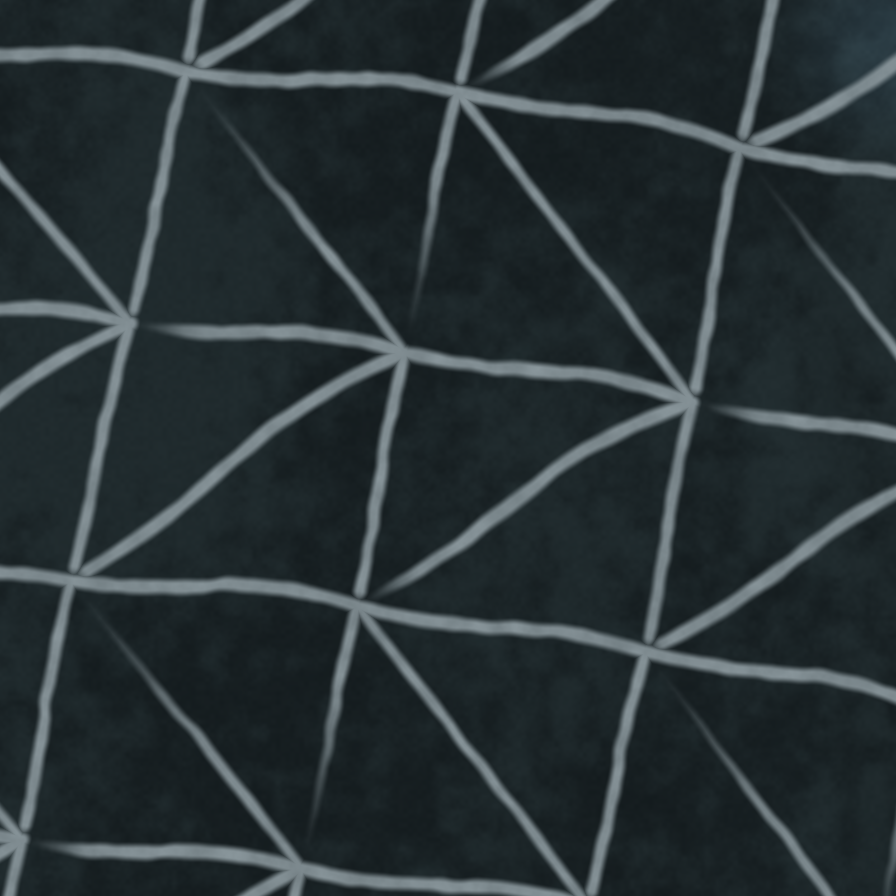
Write a WebGL 2 fragment shader that draws this pattern.

```glsl
#version 300 es
precision highp float;

uniform vec2 u_resolution;
out vec4 fragColor;

// Cloth and chalk colours
const vec3 CLOTH_DARK = vec3(0.085, 0.115, 0.125);
const vec3 CLOTH_LIGHT = vec3(0.125, 0.167, 0.178);
const vec3 CORNER_SHEEN = vec3(0.06, 0.09, 0.11);
const vec3 CHALK = vec3(0.525, 0.575, 0.595);

// Lattice of nodes, in canvas units
const vec2 ORIGIN = vec2(0.458, 0.607);
const vec2 ACROSS = vec2(0.315, -0.040);
const vec2 DOWN = vec2(-0.058, -0.286);
const float NODE_JITTER = 0.014;
const float SAG = 0.10;

// Stroke shape
const float WIDE = 0.0074;
const float MEDIUM = 0.0064;
const float NARROW = 0.0057;
const float EDGE_SOFTNESS = 0.0046;
const float WOBBLE = 0.0035;
const float SWAY = 0.013;
const float PI = 3.14159;

float hash(vec2 p) {
    vec3 q = fract(p.xyx * vec3(0.1031, 0.1030, 0.0973));
    q += dot(q, q.yzx + 33.33);
    return fract((q.x + q.y) * q.z);
}

float noise(vec2 p) {
    vec2 i = floor(p), f = fract(p);
    f = f * f * (3.0 - 2.0 * f);
    return mix(mix(hash(i), hash(i + vec2(1, 0)), f.x),
               mix(hash(i + vec2(0, 1)), hash(i + vec2(1, 1)), f.x), f.y);
}

float fbm(vec2 p) {
    float sum = 0.0, amplitude = 0.5;
    for (int k = 0; k < 4; k++) {
        sum += amplitude * noise(p);
        p = p * 2.03 + 17.0;
        amplitude *= 0.5;
    }
    return sum / 0.9375;
}

vec2 node(vec2 id) {
    vec2 jitter = vec2(hash(id + 41.0), hash(id + 87.0)) - 0.5;
    return ORIGIN + ACROSS * id.x + DOWN * id.y + NODE_JITTER * jitter;
}

// Swaying chalk line from a to b that thins out towards a over fadeLength
float stroke(vec2 p, vec2 a, vec2 b, float halfWidth, float sway, float fadeLength, float seed) {
    vec2 ab = b - a;
    float t = clamp(dot(p - a, ab) / dot(ab, ab), 0.0, 1.0);
    vec2 side = normalize(vec2(-ab.y, ab.x));
    float bend = sway * ((seed - 0.25) * sin(PI * t) - 0.55 * sin(2.0 * PI * t));
    bend += WOBBLE * (noise(vec2(t * 13.0, seed * 90.0)) - 0.5) * sin(PI * t);
    float d = length(p - a - ab * t - side * bend);
    float presence = fadeLength > 0.0 ? smoothstep(0.0, fadeLength, t) : 1.0;
    float w = halfWidth * mix(0.4, 1.0, presence);
    w *= 0.88 + 0.24 * noise(vec2(t * 18.0, seed * 60.0));
    return presence * (1.0 - smoothstep(w - EDGE_SOFTNESS, w + EDGE_SOFTNESS, d));
}

// Row, column and diagonal strokes that belong to one cell
float cellStrokes(vec2 p, vec2 id) {
    vec2 a = node(id), b = node(id + vec2(1, 0));
    vec2 c = node(id + vec2(0, 1)), d = node(id + vec2(1, 1));
    bool oddColumn = mod(id.x, 2.0) > 0.5;
    bool oddRow = mod(id.y, 2.0) > 0.5;
    float seed = hash(id + 13.0);

    float rowFade = oddColumn && !oddRow ? 0.28 : 0.0;
    float columnFade = !oddColumn && oddRow ? 0.75 : 0.06;
    float ink = stroke(p, a, b, WIDE, SWAY * 0.8, rowFade, seed);
    ink = max(ink, stroke(p, c, a, MEDIUM, SWAY * 0.25, columnFade, seed));

    // Diagonals change direction on every other row
    float diagonal = oddRow
        ? stroke(p, a, d, NARROW, SWAY * 0.1, oddColumn ? 0.65 : 0.0, seed)
        : stroke(p, c, b, WIDE, SWAY * 1.2, oddColumn ? 0.05 : 0.2, seed);
    return max(ink, diagonal);
}

vec3 cloth(vec2 p) {
    float shade = 0.6 * fbm(p * vec2(5.0, 3.5) + 5.0) + 0.4 * fbm(p * 38.0);
    vec3 colour = mix(CLOTH_DARK, CLOTH_LIGHT, smoothstep(0.28, 0.64, shade));
    // Soft folds and a lit corner
    float fold = noise(vec2(p.x * 12.0 + p.y * 3.0, p.y * 2.0)) - 0.5;
    colour *= 1.0 + 0.12 * fold * smoothstep(0.3, 1.0, p.x);
    colour += CORNER_SHEEN * smoothstep(0.17, 0.0, length(p - vec2(1.0, 0.96)));
    return colour + 0.012 * (noise(p * 190.0) - 0.5);
}

void main() {
    vec2 p = gl_FragCoord.xy / min(u_resolution.x, u_resolution.y);
    vec2 q = p;
    q.y += SAG * (p.x - ORIGIN.x) * (p.x - ORIGIN.x);

    vec2 cell = floor(inverse(mat2(ACROSS, DOWN)) * (q - ORIGIN));
    float ink = 0.0;
    for (int y = -1; y <= 1; y++)
        for (int x = -1; x <= 1; x++)
            ink = max(ink, cellStrokes(q, cell + vec2(x, y)));

    float grain = 0.80 + 0.26 * fbm(p * 45.0 + 9.0);
    fragColor = vec4(mix(cloth(p), CHALK, ink * grain), 1.0);
}
```
